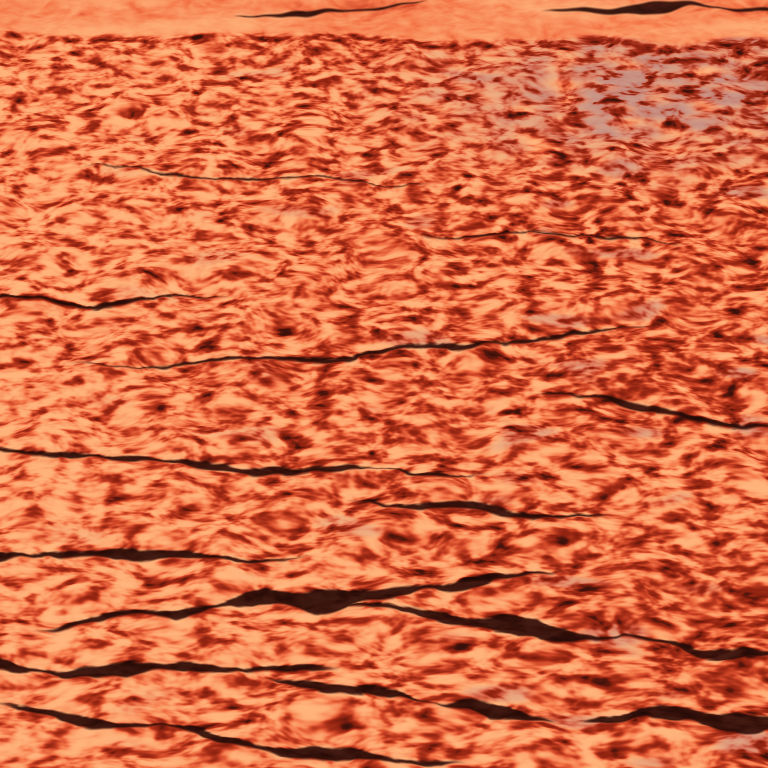
Give the GLSL for this texture, as a three.js fragment shader.

```glsl
varying vec2 vUv;

#define GRAIN_CELLS vec2(24.0, 62.0)
#define FAR_SCALE 1.7
#define CONTRAST 4.6
#define SIDE_LIGHT 0.8
#define CRACK_COUNT 14
#define CRACK_WIDTH 0.012
#define EDGE_SOFTNESS 0.002
#define STRIP_HEIGHT 0.958

const vec3 SOOT = vec3(0.20, 0.06, 0.04);
const vec3 EMBER = vec3(0.55, 0.13, 0.06);
const vec3 RUST = vec3(0.81, 0.27, 0.15);
const vec3 ORANGE = vec3(0.96, 0.47, 0.29);
const vec3 PEACH = vec3(1.00, 0.71, 0.49);
const vec3 SHEEN = vec3(0.74, 0.56, 0.54);

vec2 hash2(vec2 p) {
  vec3 h = fract(vec3(p.xyx) * vec3(0.1031, 0.1030, 0.0973));
  h += dot(h, h.yzx + 33.33);
  return fract((h.xx + h.yz) * h.zy);
}

float cornerSlope(vec2 cell, vec2 corner, vec2 f) {
  return dot(hash2(cell + corner) * 2.0 - 1.0, f - corner);
}

// Gradient noise, centred on zero
float noise(vec2 p) {
  vec2 cell = floor(p);
  vec2 f = p - cell;
  vec2 s = f * f * (3.0 - 2.0 * f);
  float low = mix(cornerSlope(cell, vec2(0.0), f), cornerSlope(cell, vec2(1.0, 0.0), f), s.x);
  float high = mix(cornerSlope(cell, vec2(0.0, 1.0), f), cornerSlope(cell, vec2(1.0), f), s.x);
  return mix(low, high, s.y);
}

// Surface coordinates: cells shrink toward the top
vec2 surface(vec2 p) {
  float growth = FAR_SCALE - 1.0;
  vec2 q = vec2((p.x - 0.5) * (1.0 + growth * p.y), p.y + 0.5 * growth * p.y * p.y);
  return q * GRAIN_CELLS + 40.0;
}

// Flat, slightly bent streaks
float streaks(vec2 q) {
  q.y += 1.5 * noise(q * vec2(0.4, 0.25));
  q.x += 0.8 * noise(q * 0.5 + 11.0);
  return noise(q) + 0.6 * noise(q * 2.0 + 5.3) + 0.28 * noise(q * 4.1 + 17.7);
}

// Tapered, wandering dark line
float crack(vec2 p, vec2 mid, float halfLength, float slope, float bend, float halfWidth) {
  float x = p.x - mid.x;
  float wander = 0.025 * noise(vec2(x * 8.0, mid.y * 91.0))
               + 0.006 * noise(vec2(x * 33.0, mid.y * 57.0));
  float line = mid.y + slope * x + bend * x * x + wander;
  float taper = max(0.0, 1.0 - x * x / (halfLength * halfLength));
  float width = halfWidth * taper * (0.8 + 1.8 * noise(vec2(x * 14.0, mid.y * 73.0)));
  float body = 1.0 - smoothstep(width - EDGE_SOFTNESS, width + EDGE_SOFTNESS, abs(p.y - line));
  return body * smoothstep(0.0, 0.25, taper);
}

// Tone from 0 to 1 onto the colour scale
vec3 glow(float tone) {
  vec3 c = mix(SOOT, EMBER, clamp(tone / 0.03, 0.0, 1.0));
  c = mix(c, RUST, clamp((tone - 0.03) / 0.21, 0.0, 1.0));
  c = mix(c, ORANGE, clamp((tone - 0.24) / 0.30, 0.0, 1.0));
  return mix(c, PEACH, clamp((tone - 0.54) / 0.46, 0.0, 1.0));
}

void main() {
  vec2 p = vUv;
  vec2 q = surface(p);
  float grain = streaks(q);

  // Streaks under broad uneven light
  float light = SIDE_LIGHT * (0.5 - p.x) + 0.9 * noise(p * vec2(3.0, 6.0) + 2.4);
  float level = CONTRAST * grain + light;

  // Smooth strip along the top, with a dark seam below it
  float edge = STRIP_HEIGHT - 0.012 * p.x + 0.014 * noise(vec2(p.x * 9.0, 3.4));
  float strip = smoothstep(edge - 0.004, edge + 0.004, p.y);
  float seam = (p.y - edge + 0.006) / 0.006;
  level -= 1.1 * exp(-seam * seam);
  float smoothLevel = 0.55 + 0.9 * grain + 1.5 * noise(p * vec2(5.0, 40.0));
  level = mix(level, smoothLevel, strip);
  vec3 color = glow(1.0 / (1.0 + exp(-1.7 * level)));

  // Cool sheen at the upper right and a few pale flecks
  vec2 away = (p - vec2(0.87, 0.88)) / vec2(0.25, 0.08);
  float sheen = exp(-dot(away, away)) * (0.65 + 1.5 * noise(q * 0.6 + 8.0));
  sheen += 0.5 * p.x * smoothstep(0.22, 0.42, noise(q * vec2(0.3, 0.4) + 29.0));
  sheen *= smoothstep(-1.6, 0.2, level) * (1.0 - strip);
  color = mix(color, SHEEN, clamp(sheen, 0.0, 0.8));

  // Cracks, wider and closer together toward the bottom
  vec2 ragged = p + vec2(0.0, 0.004 * grain);
  float dark = 0.0;
  for (int i = 0; i < CRACK_COUNT; i++) {
    float n = float(i);
    vec2 r = hash2(vec2(n, 7.0));
    vec2 k = hash2(vec2(n, 23.0));
    float height = 0.03 + 0.78 * pow((n + 0.5) / float(CRACK_COUNT), 1.5);
    vec2 mid = vec2(fract(n * 0.618 + 0.3), height);
    float width = CRACK_WIDTH * pow(1.0 - height, 1.5) * mix(0.7, 1.2, r.x);
    dark = max(dark, crack(ragged, mid, mix(0.14, 0.42, r.y),
                           mix(-0.14, 0.16, k.x), 0.25 * (k.y - 0.3), width));
  }
  dark = max(dark, crack(p, vec2(0.90, 0.991), 0.20, 0.0, -0.15, 0.006));
  dark = max(dark, crack(p, vec2(0.43, 0.987), 0.13, 0.09, 0.0, 0.003));
  color = mix(color, SOOT * (0.85 + 0.5 * grain), 0.93 * dark);

  gl_FragColor = vec4(color, 1.0);
}
```
